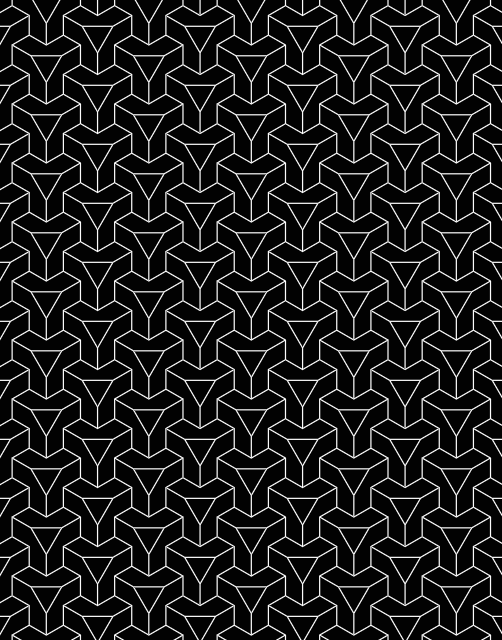
A Shadertoy shader for this pattern:

```glsl
// Interlocking three-armed outlines with inset triangles, thin white lines on black.

const float ROW_STEP = 0.0922;              // vertical repeat, in canvas heights
const float COLUMN_STRETCH = 1.003;         // slight horizontal widening
const vec2 ORIGIN = vec2(0.0005, 0.0302);   // one tripod centre, from canvas centre
const float LINE_WIDTH = 0.0019;            // in canvas heights
const float ARM = 1.0 / 3.0;                // outline edge length, in row steps
const float TRIANGLE_RADIUS = 0.3;          // centre to corner, in row steps
const vec3 BACKGROUND = vec3(0.008);
const vec3 LINE_COLOR = vec3(0.99);

const float COS30 = 0.866025;

float segmentDistance(vec2 p, vec2 a, vec2 b) {
    vec2 pa = p - a, ba = b - a;
    return length(pa - ba * clamp(dot(pa, ba) / dot(ba, ba), 0.0, 1.0));
}

// Fold threefold mirror symmetry into the wedge beside the downward arm.
vec2 foldTripod(vec2 p) {
    const vec2 mirrorNormal = vec2(0.5, COS30);
    p.x = abs(p.x);
    p -= 2.0 * max(dot(p, mirrorNormal), 0.0) * mirrorNormal;
    p.x = abs(p.x);
    return p;
}

float tripodDistance(vec2 p) {
    p = foldTripod(p);
    vec2 tip = vec2(0.0, -2.0 * ARM);
    vec2 shoulder = ARM * vec2(COS30, -1.5);
    vec2 notch = ARM * vec2(COS30, -0.5);
    vec2 corner = vec2(0.0, -TRIANGLE_RADIUS);
    vec2 edgeMiddle = 0.5 * TRIANGLE_RADIUS * vec2(COS30, -0.5);

    float outline = min(segmentDistance(p, tip, shoulder),
                        segmentDistance(p, shoulder, notch));
    float inner = min(segmentDistance(p, corner, tip),
                      segmentDistance(p, corner, edgeMiddle));
    return min(outline, inner);
}

// Columns sit COS30 apart; every other one is shifted by half a row.
float latticeDistance(vec2 p) {
    float nearest = 1e3;
    float baseColumn = round(p.x / COS30);
    for (int i = -1; i <= 1; i++) {
        float column = baseColumn + float(i);
        float shift = 0.5 * mod(column, 2.0);
        float baseRow = round(p.y - shift);
        for (int j = -1; j <= 1; j++) {
            vec2 center = vec2(column * COS30, baseRow + float(j) + shift);
            nearest = min(nearest, tripodDistance(p - center));
        }
    }
    return nearest;
}

// Share of a pixel-wide box covered by the stroke.
float strokeCoverage(float d, float halfWidth, float pixel) {
    return clamp(0.5 + (halfWidth - d) / pixel, 0.0, 1.0)
         - clamp(0.5 - (halfWidth + d) / pixel, 0.0, 1.0);
}

void mainImage(out vec4 fragColor, in vec2 fragCoord) {
    vec2 p = (fragCoord - 0.5 * iResolution.xy) / iResolution.y - ORIGIN;
    p /= ROW_STEP * vec2(COLUMN_STRETCH, 1.0);

    float pixel = 1.0 / (iResolution.y * ROW_STEP);
    float halfWidth = 0.5 * LINE_WIDTH / ROW_STEP;
    float line = strokeCoverage(latticeDistance(p), halfWidth, pixel);
    fragColor = vec4(mix(BACKGROUND, LINE_COLOR, line), 1.0);
}
```
